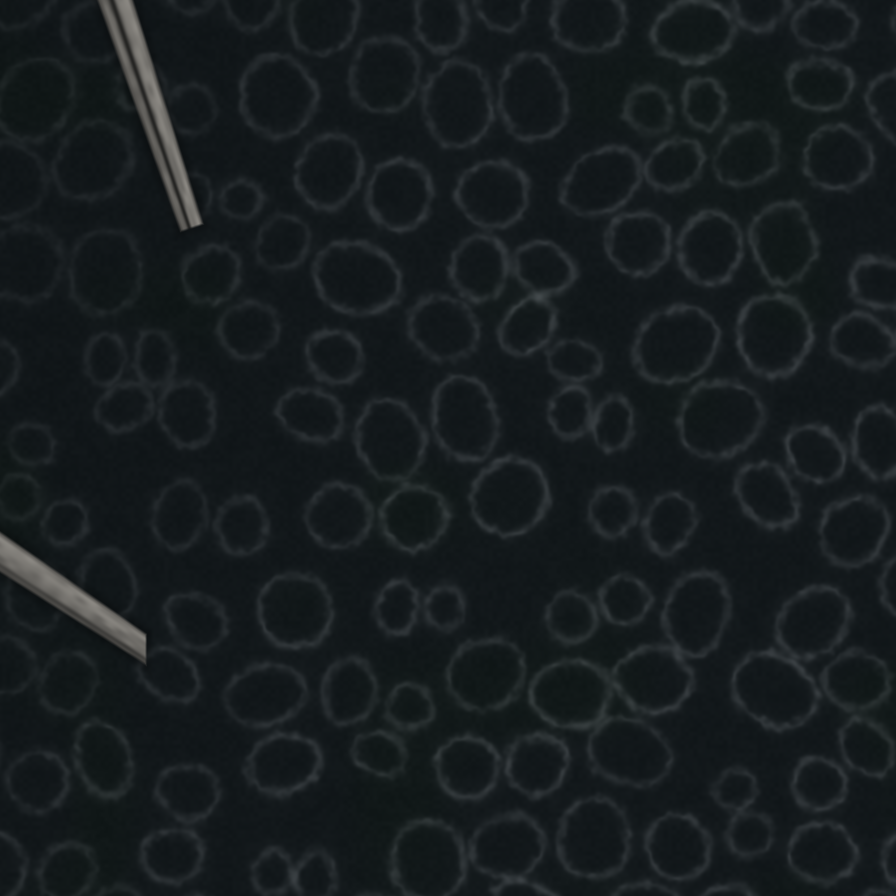
Give the GLSL for this texture, as a Shadertoy shader.

```glsl
#define CELLS 10.6
#define JITTER 0.56
#define GAP 0.075
#define RING_WIDTH 0.052
#define RING_GLOW 0.098
#define GRAIN 0.014
#define BACKGROUND vec3(0.066, 0.087, 0.097)
#define RING_TINT vec3(1.0, 1.0, 1.02)
#define STEEL vec3(0.50, 0.49, 0.47)
#define GROOVE_DARK vec3(0.13, 0.13, 0.125)

float hash1(vec2 p) {
    vec3 q = fract(vec3(p.xyx) * 0.1031);
    q += dot(q, q.yzx + 33.33);
    return fract((q.x + q.y) * q.z);
}

vec2 hash2(vec2 p) {
    return vec2(hash1(p + 17.3), hash1(p + 71.9));
}

float noise(vec2 p) {
    vec2 i = floor(p), f = fract(p);
    f = f * f * (3.0 - 2.0 * f);
    return mix(mix(hash1(i), hash1(i + vec2(1, 0)), f.x),
               mix(hash1(i + vec2(0, 1)), hash1(i + vec2(1, 1)), f.x), f.y);
}

// Jittered centre of a cell, with alternate rows staggered
vec2 centre(vec2 cell) {
    float stagger = 0.5 * mod(cell.y, 2.0);
    return cell + vec2(0.5 + stagger, 0.5) + JITTER * (hash2(cell) - 0.5);
}

// Offset to the closest neighbouring centre
vec2 nearestOffset(vec2 cell, vec2 c) {
    vec2 best = vec2(9.0);
    for (int y = -1; y <= 1; y++)
    for (int x = -2; x <= 2; x++) {
        if (x == 0 && y == 0) continue;
        vec2 o = centre(cell + vec2(x, y)) - c;
        if (dot(o, o) < dot(best, best)) best = o;
    }
    return best;
}

// Approximate signed distance to an ellipse
float ellipse(vec2 p, vec2 radii) {
    float k = length(p / radii);
    return k * (k - 1.0) / max(length(p / (radii * radii)), 1e-4);
}

// Soft oval outlines, each fitted to the room around its centre
float rings(vec2 p) {
    vec2 base = floor(p);
    float light = 0.0;
    for (int y = -1; y <= 1; y++)
    for (int x = -2; x <= 1; x++) {
        vec2 cell = base + vec2(x, y);
        vec2 c = centre(cell), q = p - c;
        if (dot(q, q) > 0.6) continue;
        vec2 o = nearestOffset(cell, c);
        vec2 axis = normalize(o);
        float r = clamp(0.5 * length(o) - GAP, 0.23, 0.42);
        vec2 radii = vec2(r, min(r * mix(1.0, 1.38, hash1(cell + 5.1)), 0.5));
        float wobble = 0.07 * (noise(p * 3.2 + cell * 7.0) - 0.5);
        float d = ellipse(vec2(dot(q, axis), dot(q, vec2(-axis.y, axis.x))), radii) + wobble;
        float line = exp(-d * d / (RING_WIDTH * RING_WIDTH));
        float halo = 0.16 * exp(-d * d / 0.018);
        light += (line + halo) * mix(0.75, 1.1, hash1(cell + 9.7));
    }
    return light;
}

// Tapered metal rod; skew slants the cut at its tip
void drawNeedle(inout vec3 col, vec2 p, vec2 from, vec2 tip, vec2 widths, float skew, float groove) {
    vec2 dir = normalize(tip - from), q = p - from;
    float len = length(tip - from);
    float along = dot(q, dir), across = dot(q, vec2(-dir.y, dir.x));
    float halfWidth = mix(widths.x, widths.y, clamp(along / len, 0.0, 1.0));
    float edge = max(abs(across) - halfWidth, along + skew * across - len);
    float v = across / halfWidth;
    float shade = 0.82 + 0.15 * smoothstep(-0.5, 0.6, v) - 0.3 * smoothstep(0.65, 1.0, abs(v));
    shade *= 0.88 + 0.24 * noise(vec2(along * 70.0, v * 3.0));
    float dark = mix(0.55 * exp(-pow((v + 0.68) / 0.18, 2.0)),
                     0.95 * exp(-pow((v + 0.2) / 0.2, 2.0)), groove);
    vec3 metal = mix(STEEL * shade, GROOVE_DARK, dark);
    col *= 1.0 - 0.25 * smoothstep(0.012, 0.0, edge);
    col = mix(col, metal, smoothstep(0.002, -0.002, edge));
}

void mainImage(out vec4 fragColor, in vec2 fragCoord) {
    vec2 uv = fragCoord / iResolution.y;

    // Speckled rings, fading towards the upper left
    vec2 rough = vec2(noise(uv * 130.0), noise(uv * 130.0 + 40.0)) - 0.5;
    float ring = rings((uv + 0.0045 * rough) * CELLS + 3.0);
    float speckle = 0.45 + 0.75 * noise(uv * 115.0 + 9.0);
    float fade = mix(0.48, 1.0, smoothstep(-0.15, 0.65, uv.x + 0.3 * (0.6 - uv.y)));
    vec3 col = BACKGROUND * mix(0.9, 1.04, fade);
    col += RING_TINT * RING_GLOW * ring * speckle * fade;

    // Faint green mottling and fine grain
    float mottle = noise(uv * 9.0 + 4.0);
    col += vec3(-0.004, 0.003, -0.008) * smoothstep(0.55, 0.9, mottle);
    col += GRAIN * (noise(uv * 210.0) - 0.5) + 0.006 * (noise(uv * 55.0) - 0.5);

    // Two metal needles reaching in from the left
    drawNeedle(col, uv, vec2(0.122, 1.02), vec2(0.214, 0.746), vec2(0.019, 0.013), 0.0, 1.0);
    drawNeedle(col, uv, vec2(-0.02, 0.397), vec2(0.163, 0.275), vec2(0.019, 0.014), 0.66, 0.0);

    fragColor = vec4(clamp(col, 0.0, 1.0), 1.0);
}
```
